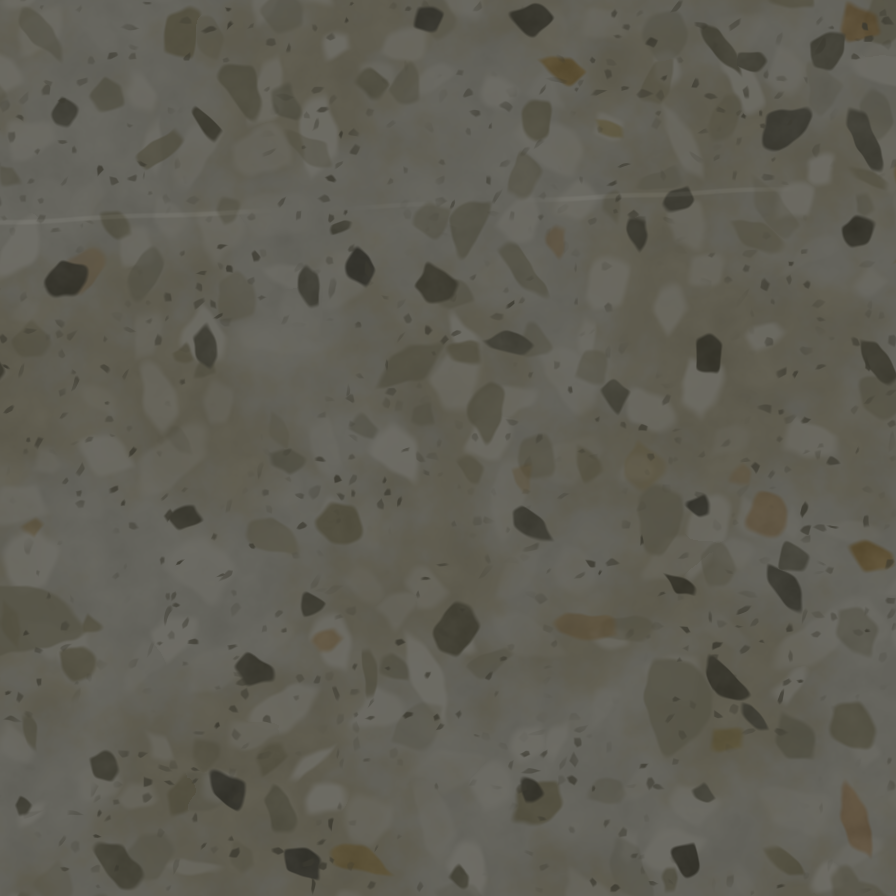
A three.js fragment shader for this texture:

```glsl
// Dim terrazzo floor: a mottled grey and beige binder filled with stone chips.
// Gradient noise tints the binder; jittered grids of rounded random polygons
// lay pale, olive, ochre and dark chips, then fine slanted flecks.
#define EDGE_SOFTNESS 0.0026
#define SLANT 0.6
#define PALE_DENSITY 0.62
#define OLIVE_DENSITY 0.42
#define DARK_DENSITY 0.36
#define OCHRE_DENSITY 0.15
#define FLECK_DENSITY 0.34
#define COOL_BINDER vec3(0.395, 0.392, 0.364)
#define WARM_BINDER vec3(0.368, 0.356, 0.304)
#define PALE_STONE vec3(0.435, 0.430, 0.402)
#define OLIVE_STONE vec3(0.312, 0.304, 0.250)
#define DARK_STONE vec3(0.195, 0.188, 0.150)

varying vec2 vUv;

vec3 hash3(vec2 cell, float seed) {
  vec3 q = fract((cell.xyx + seed * 7.31) * vec3(0.1031, 0.1030, 0.0973));
  q += dot(q, q.yxz + 33.33);
  return fract((q.xxy + q.yzz) * q.zyx);
}

float cornerSlope(vec2 cell, vec2 offset) {
  float angle = 6.2832 * hash3(cell, 3.0).x;
  return dot(vec2(cos(angle), sin(angle)), offset);
}

float gradientNoise(vec2 p) {
  vec2 cell = floor(p), f = fract(p);
  vec2 w = f * f * f * (f * (f * 6.0 - 15.0) + 10.0);
  vec2 e = vec2(1.0, 0.0);
  float low = mix(cornerSlope(cell, f), cornerSlope(cell + e, f - e), w.x);
  float high = mix(cornerSlope(cell + e.yx, f - e.yx), cornerSlope(cell + 1.0, f - 1.0), w.x);
  return mix(low, high, w.y);
}

float fbm(vec2 p) {
  float sum = 0.0, amplitude = 1.0;
  for (int i = 0; i < 4; i++) {
    sum += amplitude * gradientNoise(p);
    p = mat2(1.6, 1.2, -1.2, 1.6) * p + 5.7;
    amplitude *= 0.5;
  }
  return sum;
}

// Signed distance, roughly, to a rounded polygon with uneven sides
float chipDistance(vec2 p, float radius, vec2 id) {
  float sum = 0.0;
  for (int i = 0; i < 6; i++) {
    vec3 h = hash3(id, 20.0 + float(i));
    float angle = 1.0472 * (float(i) + 0.8 * h.x);
    float side = dot(p, vec2(cos(angle), sin(angle))) / mix(0.6, 1.15, h.y);
    sum += pow(max(side / radius, 0.0), 9.0);
  }
  return (pow(sum + 1e-6, 1.0 / 9.0) - 1.0) * radius;
}

// One scattered layer: x is coverage, y and z are random tones of the chip
vec3 chipLayer(vec2 uv, float cells, float density, float radius, float spread, float softness, float seed) {
  vec3 best = vec3(0.0);
  vec2 home = floor(uv * cells);
  for (int j = -1; j <= 1; j++) {
    for (int i = -1; i <= 1; i++) {
      vec2 cell = home + vec2(float(i), float(j));
      vec3 place = hash3(cell, seed);
      if (place.z > density) continue;
      vec3 form = hash3(cell, seed + 1.7);
      vec2 p = uv - (cell + 0.12 + 0.76 * place.xy) / cells;
      float angle = SLANT + spread * (form.x - 0.5);
      p = mat2(cos(angle), -sin(angle), sin(angle), cos(angle)) * p;
      float stretch = 1.05 + 0.6 * form.y * form.y;
      p *= vec2(1.0 / stretch, stretch);
      float size = radius * mix(0.45, 1.15, form.z);
      float d = chipDistance(p, size, cell + seed * 13.0);
      float cover = 1.0 - smoothstep(-softness, softness, d);
      if (cover > best.x) best = vec3(cover, hash3(cell, seed + 4.1).xy);
    }
  }
  return best;
}

void main() {
  vec2 uv = vUv;
  float clouds = fbm(uv * 4.5);
  float grain = fbm(uv * 32.0);
  vec2 wobbled = uv + 0.004 * vec2(gradientNoise(uv * 45.0), gradientNoise(uv * 45.0 + 31.0));

  // Binder
  vec3 color = mix(COOL_BINDER, WARM_BINDER, smoothstep(-0.4, 0.4, clouds + 0.4 * grain));
  color += 0.018 * fbm(uv * 14.0 + 9.0) + 0.014 * grain;

  // Pale, blurred chips and a few faint large ones
  vec3 pale = chipLayer(wobbled, 15.0, PALE_DENSITY, 0.031, 6.28, 0.006, 2.0);
  color = mix(color, PALE_STONE, pale.x * mix(0.15, 0.85, pale.y));
  vec3 large = chipLayer(wobbled, 6.0, 0.16, 0.055, 6.28, 0.003, 5.0);
  color = mix(color, OLIVE_STONE + 0.02, 0.75 * large.x);

  // Olive and ochre chips
  vec3 olive = chipLayer(wobbled, 14.0, OLIVE_DENSITY, 0.027, 4.5, EDGE_SOFTNESS * 1.3, 8.0);
  vec3 oliveTint = OLIVE_STONE + vec3(0.01, 0.0, -0.02) * (olive.z - 0.3) + 0.02 * grain;
  color = mix(color, oliveTint, olive.x * mix(0.25, 0.9, olive.y));
  vec3 ochre = chipLayer(wobbled, 9.0, OCHRE_DENSITY, 0.023, 4.0, EDGE_SOFTNESS * 1.5, 11.0);
  vec3 ochreTint = mix(vec3(0.34, 0.31, 0.18), vec3(0.37, 0.29, 0.19), ochre.z) + 0.04 * grain;
  color = mix(color, ochreTint, ochre.x * mix(0.35, 0.9, ochre.y));

  // Dark chips
  vec3 dark = chipLayer(wobbled, 11.0, DARK_DENSITY, 0.023, 4.0, EDGE_SOFTNESS, 14.0);
  vec3 darkTint = mix(DARK_STONE, OLIVE_STONE, 0.75 * dark.y) + vec3(0.0, 0.004, 0.016) * dark.z;
  color = mix(color, darkTint + 0.03 * grain, 0.95 * dark.x);

  // Flecks, gathered in patches
  float patches = smoothstep(-0.35, 0.3, fbm(uv * 6.0 + 17.0));
  vec3 fleck = chipLayer(wobbled, 52.0, FLECK_DENSITY, 0.0052, 2.2, 0.0018, 17.0);
  color = mix(color, DARK_STONE + 0.04, fleck.x * patches * mix(0.2, 0.9, fleck.y));

  // Faint worn seam across the upper part
  float seam = abs(uv.y - 0.752 - 0.042 * uv.x - 0.004 * gradientNoise(uv * 9.0));
  float worn = smoothstep(-0.1, 0.35, gradientNoise(vec2(uv.x * 5.0, 2.5)));
  color += 0.035 * worn * (1.0 - smoothstep(0.001, 0.004, seam));

  gl_FragColor = vec4(color, 1.0);
}
```
